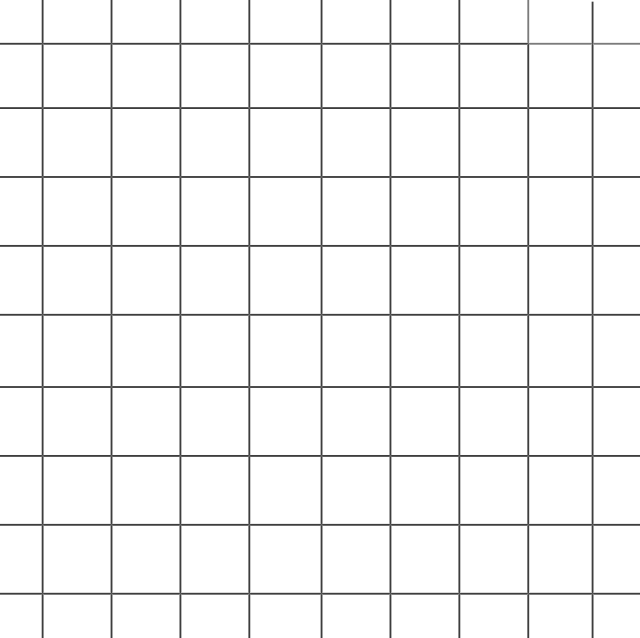
A Shadertoy shader for this pattern:

```glsl
// Thin charcoal square grid on white, with slightly uneven spacing and a faint corner.

const vec3 PAPER = vec3(1.0);
const vec3 INK = vec3(0.24);

// Lengths are fractions of the canvas height.
const int LINES = 9;
const float PITCH = 0.108;
const vec2 FIRST_LINE = vec2(0.0668, 0.0694);
const float LINE_WIDTH = 0.0029;
const float WIDE_EXTRA = 0.0052;    // added to the cell before line 4
const float NARROW_CUT = 0.0072;    // removed from the cell before line 8
const float TOP_GAP = 0.0026;       // the last upright stops short of the edge
const float FAINT_INK = 0.68;
const float CROSSING_INK = 0.82;

// Offset of a line from the first one, with its spacing irregularities.
float lineOffset(int i) {
    float offset = float(i) * PITCH;
    if (i >= 4) offset += WIDE_EXTRA;
    if (i >= 8) offset -= NARROW_CUT;
    return offset;
}

// Antialiased coverage of a line whose axis lies at distance d.
float lineCoverage(float d, float pixel) {
    return clamp(0.5 + (0.5 * LINE_WIDTH - abs(d)) / pixel, 0.0, 1.0);
}

// Soft step, one pixel wide.
float edge(float d, float pixel) {
    return clamp(0.5 + d / pixel, 0.0, 1.0);
}

void mainImage(out vec4 fragColor, in vec2 fragCoord) {
    float pixel = 1.0 / iResolution.y;
    vec2 uv = fragCoord * pixel;
    vec2 p = uv - FIRST_LINE;

    // The top right corner is drawn with weaker ink.
    float rightOfCorner = edge(p.x - lineOffset(7), pixel);
    float aboveCorner = edge(p.y - lineOffset(8), pixel);

    float upright = 0.0;
    float level = 0.0;
    for (int i = 0; i < LINES; i++) {
        float offset = lineOffset(i);
        float u = lineCoverage(p.x - offset, pixel);
        float l = lineCoverage(p.y - offset, pixel);
        if (i == 7) u *= mix(1.0, FAINT_INK, aboveCorner);
        if (i == 8) {
            u *= edge(1.0 - TOP_GAP - uv.y, pixel);
            l *= mix(1.0, FAINT_INK, rightOfCorner);
        }
        upright = max(upright, u);
        level = max(level, l);
    }

    // Crossings are slightly paler than the lines.
    float ink = max(upright, level) * mix(1.0, CROSSING_INK, upright * level);
    fragColor = vec4(mix(PAPER, INK, ink), 1.0);
}
```
